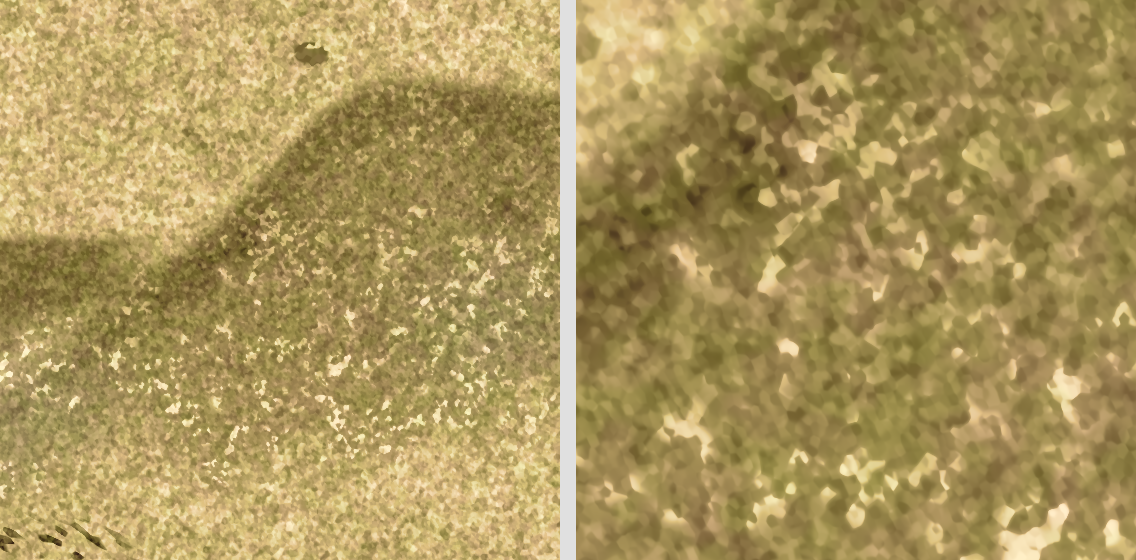
Left, the full canvas; right, a detail of the centre.
Give the GLSL for this texture, as a WebGL 2 fragment shader.

```glsl
#version 300 es
precision highp float;

uniform vec2 u_resolution;
out vec4 fragColor;

vec3 hash3(vec2 p) {
    vec3 q = fract(vec3(p.xyx) * vec3(0.1031, 0.1030, 0.0973));
    q += dot(q, q.yxz + 33.33);
    return fract((q.xxy + q.yzz) * q.zyx);
}

// Cellular noise with softly blended cells, centred on zero
float cells(vec2 p, float sharpness) {
    vec2 base = floor(p);
    float total = 0.0, weights = 0.0;
    for (int j = -1; j <= 1; j++) {
        for (int i = -1; i <= 1; i++) {
            vec2 id = base + vec2(i, j);
            vec3 h = hash3(id + 200.0);
            vec2 d = id + 0.1 + 0.8 * h.xy - p;
            float w = exp(-sharpness * dot(d, d));
            total += w * h.z;
            weights += w;
        }
    }
    return total / weights - 0.5;
}

// Cellular layers, each finer and weaker
float layeredCells(vec2 p, int layers) {
    float sum = 0.0, amplitude = 0.6;
    for (int i = 0; i < layers; i++) {
        sum += amplitude * cells(p, 5.0);
        p = mat2(1.6, 1.2, -1.2, 1.6) * p + 7.3;
        amplitude *= 0.62;
    }
    return sum;
}

mat2 rotation(float a) {
    return mat2(cos(a), sin(a), -sin(a), cos(a));
}

float spot(vec2 p, vec2 centre, vec2 radius) {
    vec2 d = (p - centre) / radius;
    return exp(-dot(d, d));
}

// Soft band along the line y = offset + slope * x
float band(vec2 p, float offset, float slope, float width) {
    float d = (p.y - offset - slope * p.x) / width;
    return exp(-d * d);
}

// Dry grass ramp, from deep olive to pale straw
vec3 grassColor(float v) {
    vec3 c = mix(vec3(0.20, 0.13, 0.06), vec3(0.45, 0.38, 0.18), smoothstep(0.20, 0.45, v));
    c = mix(c, vec3(0.56, 0.49, 0.27), clamp((v - 0.45) / 0.11, 0.0, 1.0));
    c = mix(c, vec3(0.65, 0.57, 0.33), clamp((v - 0.56) / 0.09, 0.0, 1.0));
    c = mix(c, vec3(0.76, 0.66, 0.43), clamp((v - 0.65) / 0.11, 0.0, 1.0));
    c = mix(c, vec3(0.87, 0.76, 0.49), clamp((v - 0.76) / 0.10, 0.0, 1.0));
    c = mix(c, vec3(0.90, 0.81, 0.59), clamp((v - 0.86) / 0.06, 0.0, 1.0));
    return mix(c, vec3(0.99, 0.94, 0.76), clamp((v - 0.92) / 0.16, 0.0, 1.0));
}

void main() {
    vec2 uv = gl_FragCoord.xy / u_resolution;

    // Broad patches and grass grain
    float patches = layeredCells(uv * 7.0, 3);
    float tufts = layeredCells(uv * 34.0 + 11.0, 2);
    float grain = cells(rotation(0.6) * uv * vec2(108.0, 96.0), 8.0);
    float blades = cells(rotation(-0.5) * uv * vec2(215.0, 160.0) + 31.0, 7.0);

    // Dark slope: crisp ragged top, broken lower margin
    float ragged = 0.035 * tufts + 0.015 * grain;
    float top = 0.54 + 0.32 * smoothstep(0.25, 0.70, uv.x) - 0.02 * smoothstep(0.75, 1.0, uv.x);
    float bottom = 0.08 + 0.10 * smoothstep(0.0, 0.3, uv.x) + 0.08 * smoothstep(0.6, 0.75, uv.x);
    float depth = top - uv.y + ragged + 0.03 * patches;
    float rise = uv.y - bottom + 0.25 * patches + 0.12 * tufts;
    float slope = smoothstep(-0.012, 0.018, depth) * smoothstep(-0.06, 0.07, rise);

    // Shaded wedge at the left
    float wedge = smoothstep(-0.012, 0.012, 0.575 - uv.y + 0.6 * ragged)
                * smoothstep(-0.03, 0.05, uv.y - 0.40 - 0.6 * uv.x + ragged);

    // Light and shaded grass levels
    float light = 0.815 + 0.28 * grain + 0.18 * blades + 0.20 * tufts + 0.14 * patches;
    float shade = 0.605 + 0.19 * grain + 0.15 * blades + 0.13 * tufts + 0.08 * patches;
    shade -= 0.07 * smoothstep(0.0, 0.02, depth) * (1.0 - smoothstep(0.03, 0.16, depth));
    shade += 0.05 * (1.0 - smoothstep(0.2, 0.5, uv.y));
    shade += 0.09 * band(uv, 0.33, 0.75, 0.03) * (1.0 - smoothstep(0.28, 0.40, uv.x));
    shade -= 0.06 * band(uv, 0.25, 0.75, 0.025) * (1.0 - smoothstep(0.38, 0.50, uv.x));

    // Pale flecks gathered in loose clusters
    float cluster = smoothstep(-0.05, 0.22, tufts + 0.5 * patches)
                  * (1.0 - 0.6 * smoothstep(0.35, 0.75, uv.y));
    cluster += 0.8 * spot(uv, vec2(0.51, 0.58), vec2(0.08, 0.06));
    shade += 0.26 * cluster * smoothstep(0.10, 0.34, grain + 0.4 * blades);

    float level = mix(light, shade, slope);
    level = mix(level, 0.50 + 0.17 * grain + 0.14 * blades + 0.1 * tufts, 0.9 * wedge);

    // Small dark clumps
    vec2 frayed = uv + 0.025 * vec2(tufts, grain * 0.6);
    level -= 0.13 * spot(frayed, vec2(0.90, 0.63), vec2(0.05, 0.035));
    level -= 0.10 * spot(frayed, vec2(0.45, 0.55), vec2(0.03));
    float bush = smoothstep(0.30, 0.50, spot(frayed, vec2(0.555, 0.90), vec2(0.034, 0.020)));
    level = mix(level, 0.50 + 0.12 * grain, bush);

    // Deep broken shadows in the lower left corner
    float corner = (1.0 - smoothstep(0.02, 0.10, uv.y)) * (1.0 - smoothstep(0.12, 0.30, uv.x));
    float cracks = cells(rotation(0.55) * uv * vec2(38.0, 105.0), 8.0);
    level -= 0.55 * corner * smoothstep(0.12, 0.36, cracks + 0.4 * tufts);

    // Uneven warm, green and grey tints
    vec3 color = grassColor(level);
    float tint = cells(uv * 62.0 + 5.0, 5.0) + 0.5 * cells(uv * 13.0, 5.0);
    color += tint * vec3(0.035, -0.015, 0.05);
    float dusty = spot(uv, vec2(0.88, 0.42), vec2(0.16, 0.15)) + spot(uv, vec2(0.05, 0.25), vec2(0.2, 0.15));
    color += 0.045 * slope * dusty * vec3(0.2, 0.5, 1.0);

    fragColor = vec4(clamp(color, 0.0, 1.0), 1.0);
}
```
